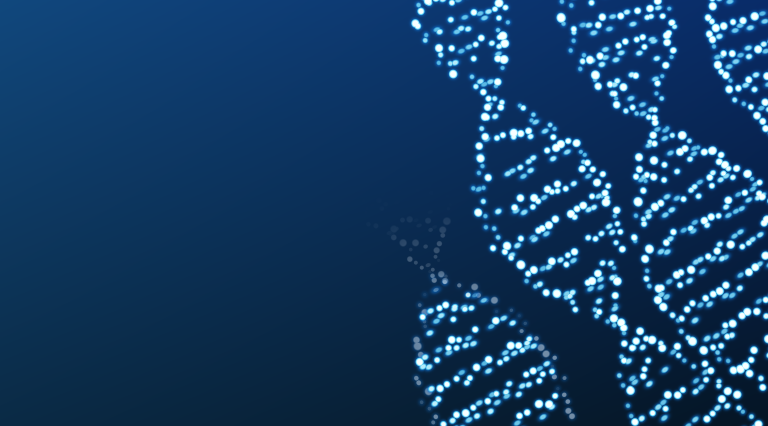
Reproduce this background procedurally as a Shadertoy shader.

```glsl
vec3 hash3(vec2 cell) {
    vec3 h = fract(cell.xyx * vec3(0.1031, 0.1030, 0.0973));
    h += dot(h, h.yxz + 33.33);
    return fract((h.xxy + h.yzz) * h.zyx);
}

// x: bright core, y: soft halo around it; small dots are dimmer
vec2 glowDot(vec2 offset, float size) {
    float d = length(offset);
    float power = smoothstep(0.15, 0.6, size);
    float radius = mix(0.0036, 0.0098, size * size);
    float core = 1.0 - smoothstep(radius * 0.65, radius * 1.05 + 0.5 / iResolution.y, d);
    float reach = max(d - radius * 0.8, 0.0) / 0.0056;
    return vec2(core * mix(0.15, 1.0, power), mix(0.8, 1.0, power) * exp(-reach * reach));
}

// Sideways swing of a strand; turns beyond the main one are slimmer
float swing(float s, float halfTurn, float width) {
    if (s < 0.0) return 0.66 * width * sin(s * 3.14159 / (halfTurn * 0.71));
    return width * (s > halfTurn ? 0.82 : 1.0) * sin(s * 3.14159 / halfTurn);
}

// xy: light of both strands, zw: light of the rungs; y runs downwards
vec4 helix(vec2 p, vec2 node, float curve, float halfTurn, float width, float seed) {
    vec2 q = p - node;
    float s = q.y, bend = 0.0;
    vec2 away = vec2(0.0);

    // Project the point onto the curved axis
    for (int i = 0; i < 4; i++) {
        bend = 0.42 + 2.0 * curve * s;
        away = q - vec2(0.42 * s + curve * s * s, s);
        s += dot(away, vec2(bend, 1.0)) / (1.0 + bend * bend);
    }
    bend = 0.42 + 2.0 * curve * s;
    away = q - vec2(0.42 * s + curve * s * s, s);
    float stretch = sqrt(1.0 + bend * bend);
    float v = dot(away, vec2(1.0, -bend)) / stretch;
    if (abs(v) > width + 0.06) return vec4(0.0);

    vec4 light = vec4(0.0);

    // Two crossing strands of scattered dots
    for (int side = -1; side <= 1; side += 2) {
        for (int i = -2; i <= 2; i++) {
            float id = floor(s / 0.0165) + float(i);
            vec3 h = hash3(vec2(id + 71.0, seed + 5.0 * float(side)));
            float at = (id + 0.5 + 0.7 * (h.x - 0.5)) * 0.0165;
            float across = float(side) * swing(at, halfTurn, width) + 0.03 * (h.y - 0.5);
            light.xy = max(light.xy, glowDot(vec2((s - at) * stretch, v - across), h.z));
        }
    }

    // Rungs of two rows, looser where the strands close in
    for (int j = -1; j <= 1; j++) {
        float rung = floor(s / 0.068) + float(j);
        float center = (rung + 0.5) * 0.068;
        float opening = abs(swing(center, halfTurn, width)) / width;
        float spread = mix(0.045, 0.014, smoothstep(0.3, 0.7, opening));
        for (int k = 0; k < 6; k++) {
            float row = float(k / 3);
            float id = floor(v / 0.0185) + float(k % 3 - 1);
            vec3 h = hash3(vec2(id + 143.0 + 37.0 * row, rung + 31.0 * seed + 57.0));
            float at = center + spread * (h.x - 0.5) + 0.018 * (row - 0.5);
            float across = (id + 0.5 + 0.6 * (h.y - 0.5)) * 0.0185;
            float shown = step(abs(across), abs(swing(at, halfTurn, width)));
            shown *= step(mix(0.12, 0.4, row), h.z);
            float size = h.z * mix(0.95, 0.55, row);
            // Small dots stretch into dashes along the rung
            float dash = mix(0.65, 1.0, smoothstep(0.3, 0.55, size));
            vec2 offset = vec2((s - at) * stretch, (v - across) * dash);
            light.zw = max(light.zw, shown * glowDot(offset, size));
        }
    }
    return light;
}

void mainImage(out vec4 fragColor, in vec2 fragCoord) {
    vec2 uv = fragCoord / iResolution.xy;
    vec2 p = vec2(fragCoord.x, iResolution.y - fragCoord.y) / iResolution.y;

    // Diagonal blue backdrop
    vec3 top = mix(vec3(0.065, 0.28, 0.49), vec3(0.035, 0.17, 0.41), uv.x);
    vec3 bottom = mix(vec3(0.04, 0.165, 0.27), vec3(0.018, 0.08, 0.14), uv.x);
    vec3 color = mix(bottom, top, uv.y);

    // Three bright helices
    vec4 light = helix(p, vec2(1.153, 0.223), 0.256, 0.533, 0.143, 1.0);
    light = max(light, helix(p, vec2(1.530, 0.287), 0.350, 0.670, 0.178, 2.0));
    light = max(light, helix(p, vec2(1.890, 0.350), 0.256, 0.700, 0.188, 3.0));
    vec2 glow = max(light.xy, light.zw);

    // Fading helix with pale strands
    vec4 faint = helix(p, vec2(1.015, 0.630), 0.256, 0.570, 0.153, 4.0);
    float appear = smoothstep(0.43, 0.74, p.y) * smoothstep(0.80, 1.02, p.x);
    float lit = smoothstep(0.62, 0.72, p.y);
    glow = max(glow, faint.zw * lit);
    float pale = max(faint.x * 0.62, faint.z * 0.5 * (1.0 - lit)) * appear;
    color = mix(color, vec3(0.05, 0.38, 0.70), faint.y * 0.35 * lit);
    color = mix(color, vec3(0.70, 0.76, 0.82), pale);

    // Azure halo, cyan rim, white core
    color = mix(color, vec3(0.05, 0.44, 0.82), glow.y * 0.9);
    color = mix(color, vec3(0.40, 0.90, 1.0), smoothstep(0.5, 1.0, glow.y) * 0.9);
    color = mix(color, vec3(0.97, 1.0, 1.0), glow.x);
    fragColor = vec4(color, 1.0);
}
```
